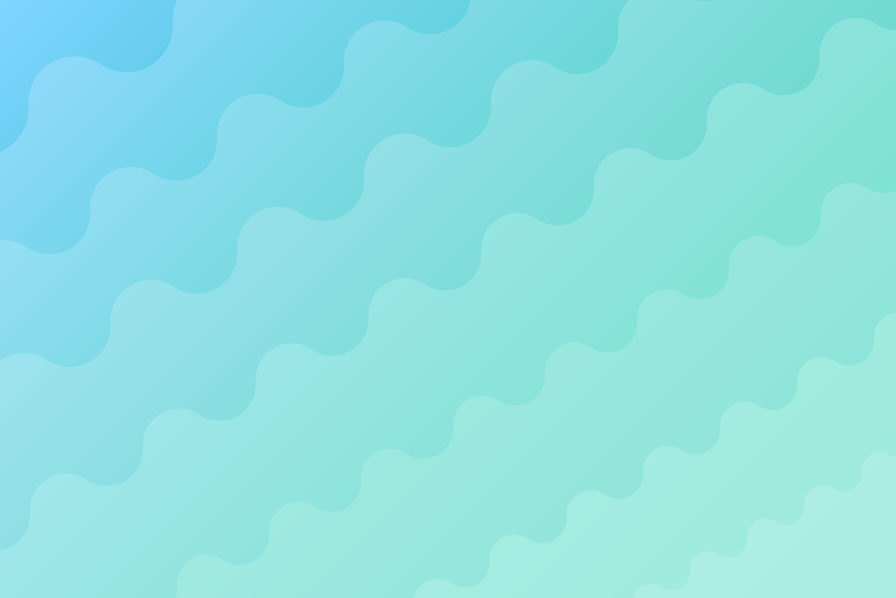
This background is drawn by a WebGL 1 fragment shader. Its source:

```glsl
precision highp float;
// Stacked translucent-looking waves rising to the right, from sky blue to mint.
// Each edge is a chain of tangent circular arcs along a tilted line; each layer
// is filled with its own diagonal gradient and painted over the one behind it.

uniform vec2 u_resolution;

// Lengths are in canvas heights, origin at the lower left.
const float TILT = 0.5236;       // slope of the wave lines, radians
const float CENTER_RISE = 0.246; // trough centre above crest centre, in periods

// Waves: centre of one crest circle (xy), period along the line (z).
const vec3 WAVE_1 = vec3(0.125, 0.828, 0.2787);
const vec3 WAVE_2 = vec3(0.431, 0.775, 0.2450);
const vec3 WAVE_3 = vec3(0.465, 0.586, 0.2450);
const vec3 WAVE_4 = vec3(0.488, 0.365, 0.2178);
const vec3 WAVE_5 = vec3(0.807, 0.289, 0.1777);
const vec3 WAVE_6 = vec3(1.117, 0.213, 0.1484);
const vec3 WAVE_7 = vec3(1.280, 0.1025, 0.1105);

// Gradient ends: colour (rgb) and its place on the falling diagonal (a).
const vec4 LIGHT_0 = vec4(0.502, 0.835, 1.000, 0.00);
const vec4 DEEP_0  = vec4(0.420, 0.810, 0.945, 0.30);
const vec4 LIGHT_1 = vec4(0.549, 0.851, 0.975, 0.225);
const vec4 DEEP_1  = vec4(0.392, 0.824, 0.882, 0.80);
const vec4 LIGHT_2 = vec4(0.580, 0.871, 0.957, 0.42);
const vec4 DEEP_2  = vec4(0.424, 0.843, 0.847, 1.094);
const vec4 LIGHT_3 = vec4(0.612, 0.886, 0.933, 0.64);
const vec4 DEEP_3  = vec4(0.451, 0.855, 0.824, 1.484);
const vec4 LIGHT_4 = vec4(0.627, 0.902, 0.918, 0.906);
const vec4 DEEP_4  = vec4(0.500, 0.885, 0.827, 1.787);
const vec4 LIGHT_5 = vec4(0.627, 0.914, 0.882, 1.277);
const vec4 DEEP_5  = vec4(0.560, 0.894, 0.855, 2.00);
const vec4 LIGHT_6 = vec4(0.650, 0.925, 0.886, 1.70);
const vec4 DEEP_6  = vec4(0.620, 0.918, 0.863, 2.25);
const vec4 LIGHT_7 = vec4(0.682, 0.929, 0.894, 2.07);
const vec4 DEEP_7  = vec4(0.675, 0.925, 0.886, 2.50);

// Signed distance to a wave edge, negative below it.
float waveDistance(vec2 p, vec3 wave) {
    vec2 along = vec2(cos(TILT), sin(TILT));
    vec2 offset = p - wave.xy;
    vec2 q = vec2(dot(offset, along), dot(offset, vec2(-along.y, along.x))) / wave.z;
    q.y -= 0.5 * CENTER_RISE;

    // Half-period cells alternate between crest (+1) and trough (-1).
    float cell = floor(2.0 * q.x + 0.5);
    float side = 1.0 - 2.0 * mod(cell, 2.0);
    float radius = 0.5 * length(vec2(0.5, CENTER_RISE));
    vec2 arc = vec2(q.x - 0.5 * cell, max(side * q.y + 0.5 * CENTER_RISE, 0.0));
    return side * (length(arc) - radius) * wave.z;
}

// Linear fill along the diagonal from upper left to lower right.
vec3 diagonalFill(vec2 p, vec4 light, vec4 deep) {
    float t = (p.x + 1.0 - p.y - light.a) / (deep.a - light.a);
    return mix(light.rgb, deep.rgb, clamp(t, -0.2, 1.2));
}

// Paint one layer over what lies behind, with a one-pixel soft edge.
vec3 paintWave(vec3 behind, vec2 p, vec3 wave, vec4 light, vec4 deep) {
    float coverage = clamp(0.5 - waveDistance(p, wave) * u_resolution.y, 0.0, 1.0);
    return mix(behind, diagonalFill(p, light, deep), coverage);
}

void main() {
    vec2 p = gl_FragCoord.xy / u_resolution.y;

    // Back to front
    vec3 color = diagonalFill(p, LIGHT_0, DEEP_0);
    color = paintWave(color, p, WAVE_1, LIGHT_1, DEEP_1);
    color = paintWave(color, p, WAVE_2, LIGHT_2, DEEP_2);
    color = paintWave(color, p, WAVE_3, LIGHT_3, DEEP_3);
    color = paintWave(color, p, WAVE_4, LIGHT_4, DEEP_4);
    color = paintWave(color, p, WAVE_5, LIGHT_5, DEEP_5);
    color = paintWave(color, p, WAVE_6, LIGHT_6, DEEP_6);
    color = paintWave(color, p, WAVE_7, LIGHT_7, DEEP_7);

    gl_FragColor = vec4(color, 1.0);
}
```
